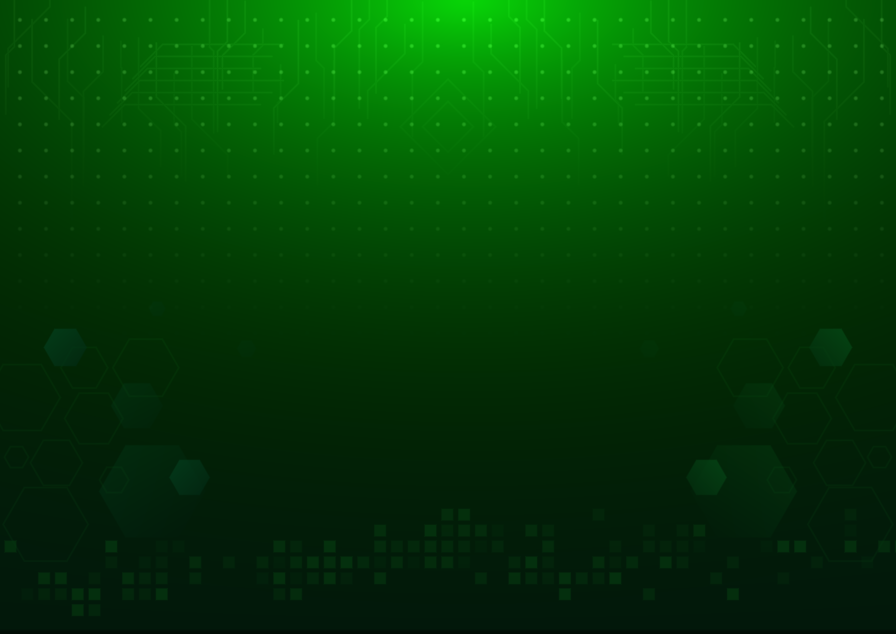
This background is drawn by a WebGL 2 fragment shader. Its source:

```glsl
#version 300 es
precision highp float;
// Green technology backdrop: a glow falling from the top edge, a fading dot
// grid over mirrored circuit traces, mirrored hexagon clusters at the sides
// and a noisy band of small squares along the bottom. Unit: canvas height.
uniform vec2 u_resolution;
out vec4 fragColor;

float hash(vec2 p) {
  vec3 q = fract(vec3(p.xyx) * 0.1031);
  q += dot(q, q.yzx + 33.33);
  return fract((q.x + q.y) * q.z);
}

float gradientNoise(vec2 p) {
  vec2 cell = floor(p), f = fract(p), w = f * f * (3.0 - 2.0 * f);
  vec4 corner;
  for (int i = 0; i < 4; i++) {
    vec2 o = vec2(i & 1, i >> 1);
    float angle = 6.2832 * hash(cell + o);
    corner[i] = dot(vec2(cos(angle), sin(angle)), f - o);
  }
  return mix(mix(corner.x, corner.y, w.x), mix(corner.z, corner.w, w.x), w.y);
}

float segment(vec2 p, vec2 a, vec2 b) {
  vec2 d = b - a;
  return length(p - a - d * clamp(dot(p - a, d) / dot(d, d), 0.0, 1.0));
}

// Flat-topped hexagon; r is the distance from centre to corner.
float hexagon(vec2 p, float r) {
  p = abs(p);
  return max(p.y, dot(p, vec2(0.866, 0.5))) - 0.866 * r;
}

float fill(float d, float px) { return smoothstep(px, -px, d); }
float stroke(float d, float px) { return smoothstep(1.2 * px + 0.0008, 0.0, abs(d)); }

vec3 backdrop(float x, float t) {
  float wash = 0.28 * exp(-t * t / 0.19 - 1.8 * x * x);
  float glow = 0.42 * exp(-sqrt(x * x / 0.085 + t * t / 0.018 + 0.01));
  float green = 0.092 + 0.075 * (1.0 - t) * exp(-0.5 * x * x) + wash + glow;
  float blue = 0.013 + 0.025 * smoothstep(0.55, 1.0, t + 0.2 * x * x) + 0.04 * glow;
  return vec3(0.007 + 0.06 * glow, green, blue);
}

// q.x is the distance from the mirror axis, q.y the depth below the top.
float circuit(vec2 q, float px) {
  float ink = 0.0;
  for (int i = 0; i < 24; i++) {
    float k = float(i), x = 0.04 + 0.028 * k;
    float start = 0.16 * hash(vec2(k, 5.0)) - 0.04;
    float bend = start + 0.02 + 0.1 * hash(vec2(k, 3.0));
    float shift = 0.15 * (hash(vec2(k, 7.0)) - 0.5) + 0.005;
    vec2 a = vec2(x, bend), b = a + vec2(shift, abs(shift));
    vec2 c = b + vec2(0.0, 0.03 + 0.13 * hash(vec2(k, 11.0)));
    float d = min(segment(q, vec2(x, start), a), min(segment(q, a, b), segment(q, b, c)));
    ink = max(ink, stroke(d, px) * (0.5 + 0.5 * hash(vec2(k, 13.0))));
  }
  // Horizontal bundles with a slanted end, and nested diamonds on the axis.
  for (int i = 0; i < 6; i++) {
    float k = float(i), y = 0.07 + 0.019 * k;
    vec2 a = vec2(0.26 + 0.018 * mod(k, 3.0), y), b = vec2(0.45 + 0.012 * k, y);
    float d = min(segment(q, a, b), segment(q, b, b + vec2(0.035, 0.035)));
    ink = max(ink, 0.8 * stroke(d, px));
    if (i < 2) ink = max(ink, 0.6 * stroke((q.x + abs(q.y - 0.2) - 0.04 - 0.035 * k) * 0.7, px));
  }
  return ink * smoothstep(0.38, 0.04, q.y);
}

void main() {
  float px = 1.0 / u_resolution.y;
  vec2 p = gl_FragCoord.xy * px;
  float centre = 0.5 * u_resolution.x * px, depth = 1.0 - p.y;
  vec3 color = backdrop(p.x - centre - 0.03, depth);

  // Circuit traces and dot grid
  color += vec3(0.035, 0.055, 0.03) * circuit(vec2(abs(p.x - centre), depth), px);
  vec2 dotCell = fract((vec2(p.x, depth) - 0.0314) / 0.0412 + 0.5) - 0.5;
  float dots = fill(length(dotCell) * 0.0412 - 0.0028, 1.2 * px);
  color += vec3(0.13, 0.16, 0.11) * dots * smoothstep(0.56, 0.08, depth);

  // Hexagons, measured inward from the nearest side
  vec2 side = vec2(centre - abs(p.x - centre), p.y);
  vec3 outlines[8] = vec3[8](
    vec3(0.035, 0.373, 0.06), vec3(0.133, 0.42, 0.037), vec3(0.148, 0.34, 0.046),
    vec3(0.089, 0.27, 0.041), vec3(0.026, 0.279, 0.019), vec3(0.072, 0.173, 0.067),
    vec3(0.23, 0.42, 0.052), vec3(0.18, 0.243, 0.023));
  for (int i = 0; i < 8; i++) {
    float d = hexagon(side - outlines[i].xy, outlines[i].z);
    color += vec3(0.005, 0.032, 0.009) * stroke(d, px);
  }
  // Filled ones: centre, radius, strength
  vec4 solids[6] = vec4[6](
    vec4(0.103, 0.452, 0.034, 0.65), vec4(0.216, 0.36, 0.041, 0.25),
    vec4(0.24, 0.225, 0.084, 0.2), vec4(0.299, 0.247, 0.032, 0.6),
    vec4(0.248, 0.513, 0.013, 0.2), vec4(0.389, 0.45, 0.015, 0.15));
  vec3 tint = p.x < centre ? vec3(0.015, 0.24, 0.12) : vec3(0.02, 0.28, 0.09);
  for (int i = 0; i < 6; i++) {
    vec2 h = side - solids[i].xy;
    float shade = 0.9 + 4.0 * (h.y - h.x);
    color = mix(color, tint * shade, solids[i].w * fill(hexagon(h, solids[i].z), px));
  }

  // Squares clustered around a gently rising band
  vec2 size = vec2(0.0265, 0.0251), grid = (p - vec2(0.0033, 0.0)) / size;
  vec2 id = floor(grid), mid = (id + 0.5) * size;
  float hill = 0.09 + 0.05 * exp(-pow((mid.x - 0.7) / 0.2, 2.0)) + 0.03 * smoothstep(0.85, 1.1, mid.x);
  float density = exp(-pow((mid.y - hill) / 0.045, 2.0)) * (0.65 + 1.1 * gradientNoise(id * 0.23 + 4.7));
  vec2 box = abs(fract(grid) - 0.5) * size - 0.0092;
  float lit = step(hash(id + 19.0), density) * step(0.02, mid.y) * fill(max(box.x, box.y), px);
  color = mix(color, vec3(0.02, 0.22, 0.06), lit * (0.15 + 0.6 * hash(id + 53.0)));

  // Dark rim along the bottom edge
  color *= mix(0.55, 1.0, smoothstep(0.003, 0.009, p.y));
  fragColor = vec4(clamp(color, 0.0, 1.0), 1.0);
}
```
